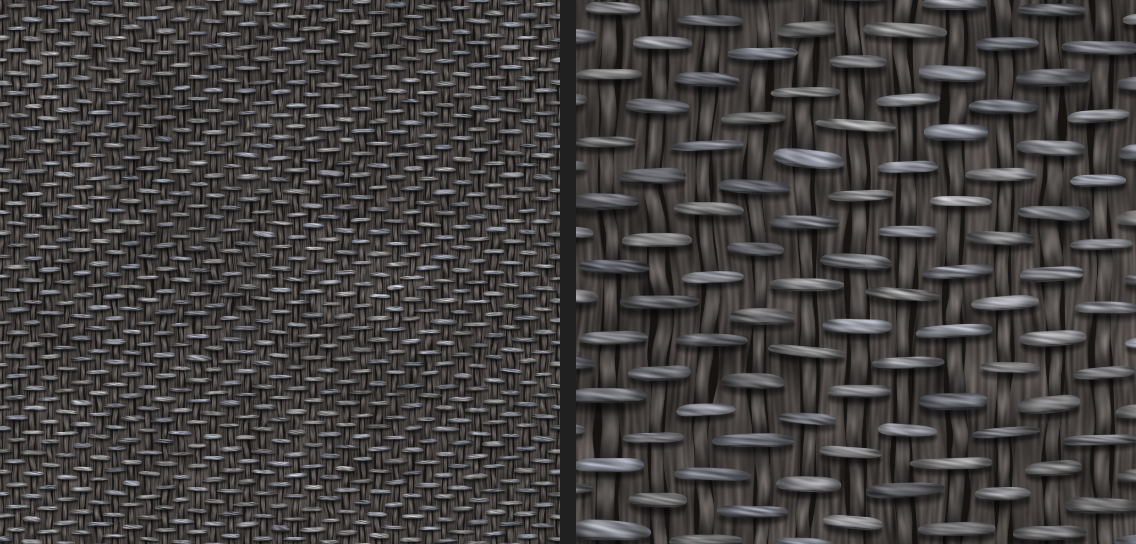
Left: the whole. Right: its middle third, enlarged.
Reproduce this texture procedurally as a Shadertoy shader.

```glsl
// Dark woven cloth: pale greyish weft floats in a brick layout, bound by narrow
// warp cords, with flat fibrous warp bands behind. Each thread is a rounded
// profile in cell space; hashes and gradient noise vary tone, place and fibre.

#define CELLS vec2(34.0, 50.0)   // warp cords across, weft rows down
#define ROW_DROP 4.0             // rows the weft sinks from left to right
#define FLOAT_HALF 0.68          // half length of a weft float, in cells
#define WEFT_HALF 0.205          // half thickness of a weft, in rows
#define CORD_HALF 0.150          // half width of a warp cord, in cells
#define BAND_HALF 0.305          // half width of a flat band, in cells
#define WOBBLE 0.20              // drift of the threads
#define GAP_COLOR vec3(0.085, 0.076, 0.068)
#define BAND_COLOR vec3(0.285, 0.266, 0.258)
#define CORD_COLOR vec3(0.335, 0.318, 0.310)
#define WEFT_COLOR vec3(0.525, 0.525, 0.540)

vec2 hash2(vec2 p) {
    vec3 q = fract(vec3(p.xyx) * vec3(0.1031, 0.1030, 0.0973));
    q += dot(q, q.yzx + 33.33);
    return fract((q.xx + q.yz) * q.zy);
}

float gradientDot(vec2 corner, vec2 offset) {
    return dot(hash2(corner + 71.0) * 2.0 - 1.0, offset);
}

float gradientNoise(vec2 p) {
    vec2 i = floor(p), f = fract(p);
    vec2 u = f * f * f * (f * (f * 6.0 - 15.0) + 10.0);
    vec2 e = vec2(1.0, 0.0);
    float low = mix(gradientDot(i, f), gradientDot(i + e, f - e), u.x);
    float high = mix(gradientDot(i + e.yx, f - e.yx), gradientDot(i + 1.0, f - 1.0), u.x);
    return 1.4 * mix(low, high, u.y);
}

// Coverage of a strip of given half width, softened over one pixel.
float strip(float distance, float halfWidth, float pixel) {
    return 1.0 - smoothstep(-0.7 * pixel, 0.7 * pixel, abs(distance) - halfWidth);
}

// Rounded brightness across a thread: 1 on the crest, 0 at the edge.
float crest(float distance, float halfWidth) {
    float t = clamp(distance / halfWidth, -1.0, 1.0);
    return sqrt(1.0 - t * t);
}

// Weft float nearest to p in its row: x = offset along it, y = across it.
vec2 floatOffset(vec2 p, out vec2 id) {
    float row = floor(p.y);
    float parity = mod(row, 2.0);
    float column = 2.0 * floor((p.x - parity) * 0.5 + 0.5) + parity;
    id = vec2(column, row);
    vec2 jitter = hash2(id + 5.0) - 0.5;
    float along = p.x - column - 0.16 * jitter.x;
    float slope = ROW_DROP / CELLS.x + 0.12 * (hash2(id + 47.0).x - 0.4);
    return vec2(along, p.y - row - 0.5 - 0.18 * jitter.y - slope * along);
}

// Mask of a float with tapered ends.
float floatMask(vec2 d, vec2 id, vec2 pixel) {
    vec2 size = hash2(id + 17.0) - 0.5;
    float len = FLOAT_HALF + 0.22 * size.x;
    float taper = sqrt(max(1.0 - pow(abs(d.x) / len, 4.0), 0.0));
    float thick = WEFT_HALF * (1.0 + 0.3 * size.y) * taper;
    return strip(d.y, thick, pixel.y) * strip(d.x, len, pixel.x);
}

void mainImage(out vec4 fragColor, in vec2 fragCoord) {
    vec2 uv = fragCoord / iResolution.xy;
    vec2 pixel = CELLS / iResolution.xy;
    vec2 p = uv * CELLS;

    // Loose threads: slight slope, broad drift and local unevenness
    p += WOBBLE * vec2(gradientNoise(p * vec2(0.9, 0.23)),
                       gradientNoise(p * vec2(0.3, 0.8) + 40.0));
    p.y += ROW_DROP * uv.x + 0.35 * gradientNoise(uv * 3.0 + 9.0);

    // Flat bands midway between cords, streaked along their length
    float bandId = floor(p.x);
    float bandX = fract(p.x) - 0.5;
    float bandHalf = BAND_HALF + 0.12 * gradientNoise(vec2(bandId * 7.3, p.y * 0.45));
    float streak = gradientNoise(p * vec2(11.0, 0.6));
    float patchTone = gradientNoise(vec2(bandId * 5.7, p.y * 0.6) + 13.0);
    float bandTone = 0.66 + 0.27 * crest(bandX, bandHalf) + 0.52 * streak + 0.35 * patchTone;
    vec3 color = mix(GAP_COLOR, BAND_COLOR * bandTone, strip(bandX, bandHalf, pixel.x));

    // Narrow cords, raised where they cross over a weft
    float cordId = floor(p.x + 0.5);
    float cordX = p.x - cordId - 0.10 * gradientNoise(vec2(cordId * 3.7, p.y * 0.7) + 29.0);
    float lift = 0.5 - 0.5 * cos(3.14159 * (p.y - 0.5 - cordId));
    float cordTone = (0.42 + 0.58 * crest(cordX, CORD_HALF)) * mix(0.55, 1.10, lift);
    cordTone *= 1.0 + 0.45 * gradientNoise(p * vec2(9.0, 1.3) + 60.0);
    color = mix(color, CORD_COLOR * cordTone, strip(cordX, CORD_HALF, pixel.x));

    // Shadow cast just below each float
    vec2 id;
    vec2 shadow = floatOffset(p + vec2(0.0, 0.19), id);
    color *= 1.0 - 0.50 * floatMask(shadow, id, pixel + vec2(0.08, 0.16));

    // Weft floats: lit from above, twisted fibres, cool or warm grey by chance
    vec2 d = floatOffset(p, id);
    vec2 weftRandom = hash2(id + 31.0);
    float fibre = gradientNoise(vec2(p.x * 2.2 + d.y * 4.0, p.y * 8.0));
    float weftTone = 0.40 + 0.60 * crest(d.y - 0.06, WEFT_HALF * 1.1);
    weftTone *= 0.82 + 0.38 * weftRandom.x + 0.55 * fibre;
    weftTone *= 1.0 - 0.42 * smoothstep(0.25, FLOAT_HALF, abs(d.x));
    vec3 weftTint = mix(vec3(1.01, 1.0, 0.97), vec3(0.98, 1.0, 1.05), weftRandom.y);
    color = mix(color, WEFT_COLOR * weftTint * weftTone, floatMask(d, id, pixel));

    // Faint uneven tone over the whole cloth
    color *= 1.0 + 0.16 * gradientNoise(uv * 5.0 + 3.0);
    fragColor = vec4(clamp(color, 0.0, 1.0), 1.0);
}
```
